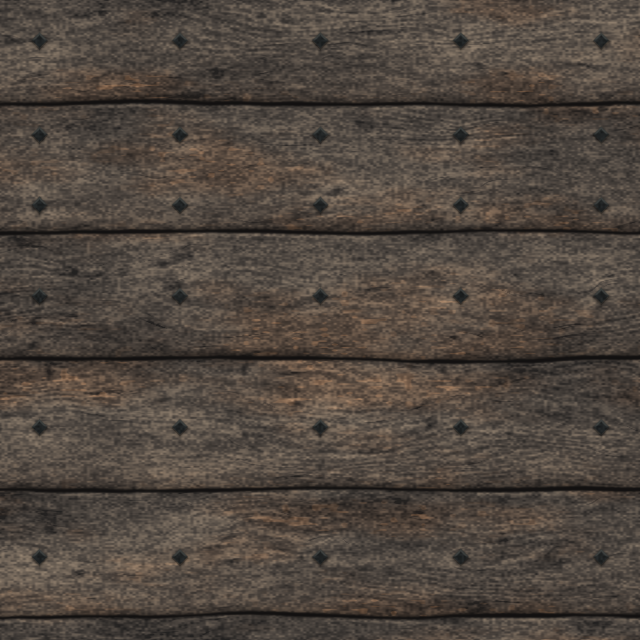
This texture is drawn by a WebGL 2 fragment shader. Its source:

```glsl
#version 300 es
precision highp float;
// Weathered dark timber: five wavy horizontal planks with rows of square iron nails.
// Stretched fractal noise gives grain, stains and flecks; distances to the nearest
// seam and the nearest nail shape the grooves, edge wear, halos and diamond heads.
#define PLANK_PITCH 0.2
#define SEAM_START 0.0375
#define SEAM_WOBBLE 0.014
#define SEAM_WIDTH 0.0017
#define NAIL_PITCH 0.2194
#define NAIL_START 0.0618
#define NAIL_RADIUS 0.0122
#define STAIN_AMOUNT 0.50
#define GRAIN_AMOUNT 0.48
#define SPECKLE_AMOUNT 0.42
#define WARM_AMOUNT 0.60

uniform vec2 u_resolution;
out vec4 fragColor;

const vec3 DARK = vec3(0.135, 0.128, 0.125);
const vec3 MID = vec3(0.303, 0.276, 0.253);
const vec3 LIGHT = vec3(0.54, 0.48, 0.415);
const vec3 RUST = vec3(1.13, 0.98, 0.87);
const vec3 GROOVE = vec3(0.070, 0.064, 0.063);
const vec3 IRON = vec3(0.115, 0.125, 0.127);
const vec3 IRON_EDGE = vec3(0.27, 0.28, 0.27);
const float NAIL_ROWS[6] = float[](0.130, 0.333, 0.538, 0.680, 0.790, 0.937);

float hash(vec2 p) {
    vec3 q = fract(p.xyx * vec3(0.1031, 0.1030, 0.0973));
    q += dot(q, q.yzx + 33.33);
    return fract((q.x + q.y) * q.z);
}

float noise(vec2 p) {
    vec2 i = floor(p), f = fract(p);
    f = f * f * (3.0 - 2.0 * f);
    return mix(mix(hash(i), hash(i + vec2(1, 0)), f.x),
               mix(hash(i + vec2(0, 1)), hash(i + vec2(1, 1)), f.x), f.y);
}

float fbm(vec2 p) {
    float sum = 0.0, amplitude = 0.53;
    for (int i = 0; i < 4; i++, amplitude *= 0.5) {
        sum += amplitude * noise(p);
        p = p * 2.03 + 17.3;
    }
    return sum;
}

// Signed height above the nearest seam (x) and the index of that seam (y)
vec2 nearestSeam(vec2 uv) {
    float id = round((uv.y - SEAM_START) / PLANK_PITCH);
    float bend = fbm(vec2(uv.x * 5.0 + id * 7.7, id * 3.1 + 5.0)) - 0.5;
    return vec2(uv.y - SEAM_START - id * PLANK_PITCH - SEAM_WOBBLE * bend, id);
}

// Offset from the centre of the nearest nail
vec2 nearestNail(vec2 uv) {
    float column = round((uv.x - NAIL_START) / NAIL_PITCH);
    vec2 offset = vec2(uv.x - NAIL_START - column * NAIL_PITCH, 1.0);
    for (int i = 0; i < 6; i++) {
        float dy = uv.y - NAIL_ROWS[i];
        if (abs(dy) < abs(offset.y)) offset.y = dy;
    }
    return offset;
}

float diamondDistance(vec2 p) { return (abs(p.x) + abs(p.y) - NAIL_RADIUS) * 0.7071; }

// Brightness of the bare wood; 0.5 is the middle tone
float woodTone(vec2 p) {
    float warp = fbm(p * vec2(4.0, 11.0));
    float tone = 0.555 + STAIN_AMOUNT * (fbm(p * vec2(3.5, 10.0) + 31.0) - 0.5);
    tone += GRAIN_AMOUNT * (fbm(vec2(p.x * 14.0, p.y * 105.0 + warp * 5.0)) - 0.5);
    tone += SPECKLE_AMOUNT * (noise(p * vec2(210.0, 340.0)) - 0.5);
    tone += 0.20 * (noise(p * vec2(85.0, 190.0) + 9.0) - 0.5);
    float rings = sin(6.2832 * (p.y * 85.0 + warp * 9.0));
    tone += 0.08 * rings * smoothstep(0.45, 0.70, noise(p * vec2(5.0, 13.0) + 4.0));
    // Dark cracks and small pits
    tone -= 0.25 * smoothstep(0.70, 0.86, fbm(vec2(p.x * 14.0, p.y * 130.0 + warp * 14.0) + 60.0));
    return tone - 0.35 * smoothstep(0.70, 0.86, fbm(p * vec2(24.0, 40.0) + 80.0));
}

void main() {
    vec2 uv = gl_FragCoord.xy / u_resolution;
    float pixel = 1.0 / min(u_resolution.x, u_resolution.y);
    vec2 seam = nearestSeam(uv), nail = nearestNail(uv);
    float d = seam.x, above = step(0.0, d), plank = seam.y + above - 1.0;
    vec2 p = uv + vec2(plank * 3.7 + 6.0, plank * 1.3 + 4.0);
    // Plank shading: dim rounded edges, a worn lip under each seam, pale nail halos
    float lip = exp(-pow(abs(d + 0.0065) / 0.0028, 2.0));
    float halo = exp(-dot(nail, nail) / 0.0013);
    float tone = woodTone(p) - mix(0.19, 0.15, above) * exp(-abs(d) / 0.032);
    tone += 0.26 * lip * smoothstep(0.30, 0.75, noise(p * vec2(14.0, 30.0)));
    tone = clamp(tone + 0.12 * halo, 0.0, 1.1);
    vec3 color = mix(DARK, MID, min(tone * 2.0, 1.0));
    color = mix(color, LIGHT, max(tone * 2.0 - 1.0, 0.0));
    // Rusty stains gather near lower edges; bright flecks catch the grain
    float warm = smoothstep(0.45, 0.80, fbm(p * vec2(5.0, 16.0) + 45.0));
    warm += 0.45 * above * exp(-d / 0.035);
    color *= mix(vec3(1), RUST, WARM_AMOUNT * min(warm, 1.0) * (1.0 - 0.7 * halo));
    float fleck = smoothstep(0.70, 0.90, noise(p * vec2(65.0, 210.0) + 12.0));
    color += vec3(0.12, 0.075, 0.040) * fleck * warm;
    // Groove with a soft shadow, thicker in places
    float width = SEAM_WIDTH * (0.4 + 1.1 * noise(vec2(uv.x * 13.0, seam.y * 5.0)));
    color *= 1.0 - 0.55 * exp(-abs(d) / mix(0.0025, 0.0060, above));
    color = mix(GROOVE, color, smoothstep(width - pixel, width + pixel * 2.0, abs(d)));
    // Diamond nail head: soft contact shadow, dark iron, lit upper bevel
    float diamond = diamondDistance(nail), shade = diamondDistance(nail + vec2(0.0, 0.002));
    color *= 1.0 - 0.45 * exp(-max(shade, 0.0) / 0.0020);
    float bevel = smoothstep(-0.0045, -0.0015, diamond) * smoothstep(-0.002, 0.003, nail.y);
    vec3 iron = mix(IRON * (0.8 + 0.5 * noise(uv * 300.0)), IRON_EDGE, 0.75 * bevel);
    fragColor = vec4(mix(iron, color, smoothstep(-pixel, pixel, diamond)), 1.0);
}
```
